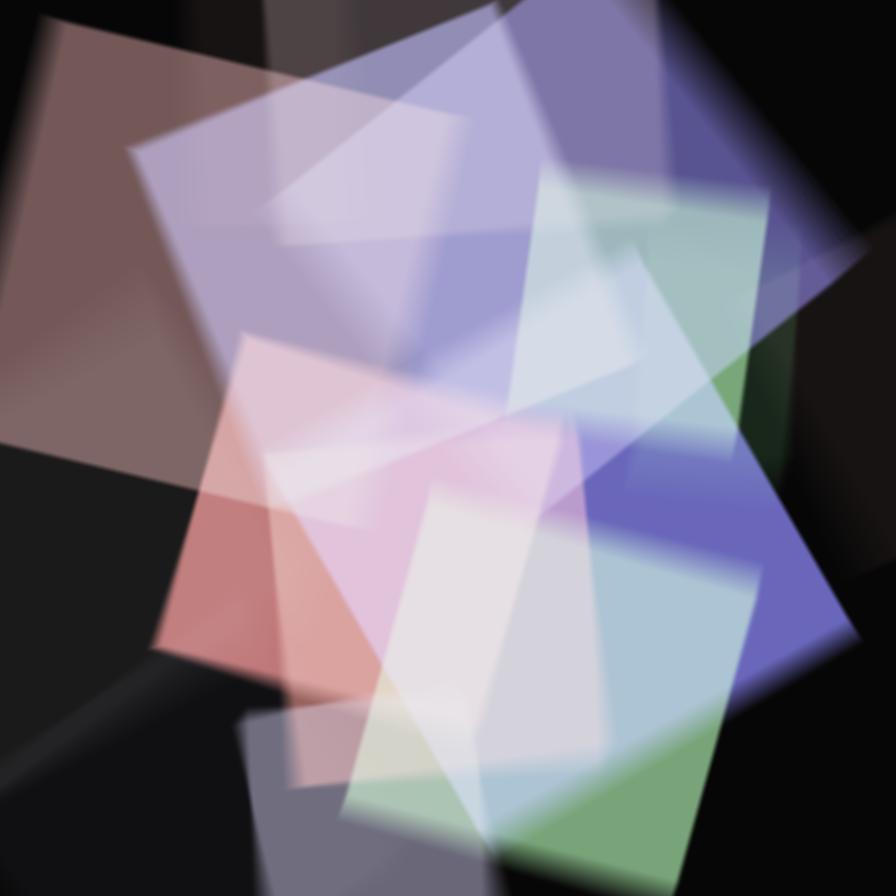
This background is drawn by a WebGL 2 fragment shader. Its source:

```glsl
#version 300 es
precision highp float;
// Overlapping translucent panels of light on near-black.
// Each panel is a rotated box smeared into several drifting, turning ghosts;
// the panels are combined with a screen blend and the highlights are eased.

#define GHOSTS 9            // copies averaged per panel
#define EDGE 0.004          // softness of one ghost's edge
#define BACKDROP 0.025      // base darkness
#define HIGHLIGHT_EASE 0.08 // compression of the brightest overlaps

uniform vec2 u_resolution;
out vec4 outColor;

float boxDistance(vec2 p, vec2 halfSize) {
  vec2 d = abs(p) - halfSize;
  return length(max(d, 0.0)) + min(max(d.x, d.y), 0.0);
}

vec2 rotate(vec2 p, float degrees) {
  float a = radians(degrees), c = cos(a), s = sin(a);
  return vec2(c * p.x + s * p.y, c * p.y - s * p.x);
}

// Coverage of a box averaged along its drift and spin
float smearedBox(vec2 p, vec2 halfSize, float angle, vec2 drift, float spin) {
  float cover = 0.0;
  for (int i = 0; i < GHOSTS; i++) {
    float t = float(i) / float(GHOSTS - 1) - 0.5;
    float d = boxDistance(rotate(p - drift * t, angle + spin * t), halfSize);
    cover += 1.0 - smoothstep(-EDGE, EDGE, d);
  }
  return cover / float(GHOSTS);
}

// Screen one panel of light over the current colour
void addPanel(inout vec3 color, vec2 p, vec2 halfSize, float angle,
              vec2 drift, float spin, vec3 light) {
  float cover = smearedBox(p, halfSize, angle, drift, spin);
  color = 1.0 - (1.0 - color) * (1.0 - light * cover);
}

void main() {
  vec2 p = (gl_FragCoord.xy - 0.5 * u_resolution)
         / min(u_resolution.x, u_resolution.y) + 0.5;
  vec3 color = vec3(BACKDROP);

  // Faint panels in the dark margins
  addPanel(color, p - vec2(-0.03, 0.32), vec2(0.35, 0.19), 32.0, vec2(0.03, 0.05), 8.0, vec3(0.08));
  addPanel(color, p - vec2(0.20, 0.08), vec2(0.20, 0.17), 35.0, vec2(0.04, 0.03), 8.0, vec3(0.04, 0.04, 0.05));
  addPanel(color, p - vec2(1.03, 0.583), vec2(0.15, 0.17), 27.0, vec2(0.04, 0.03), 6.0, vec3(0.07, 0.05, 0.05));
  addPanel(color, p - vec2(0.30, 0.95), vec2(0.09, 0.20), 2.0, vec2(0.03, 0.0), 4.0, vec3(0.07, 0.05, 0.05));
  addPanel(color, p - vec2(0.80, 0.596), vec2(0.085, 0.13), -4.0, vec2(0.01, 0.05), 5.0, vec3(0.07, 0.13, 0.08));

  // Brown and grey
  addPanel(color, p - vec2(0.231, 0.694), vec2(0.234, 0.237), -13.5, vec2(0.035, -0.008), 1.0, vec3(0.44, 0.33, 0.33));
  addPanel(color, p - vec2(0.518, 0.935), vec2(0.219, 0.195), 4.0, vec2(0.01, 0.01), 3.0, vec3(0.23, 0.20, 0.21));
  addPanel(color, p - vec2(0.414, 0.073), vec2(0.128, 0.147), 8.0, vec2(0.01, 0.01), 12.0, vec3(0.40, 0.39, 0.46));

  // Lavender, violet and indigo
  addPanel(color, p - vec2(0.430, 0.715), vec2(0.219, 0.216), 22.0, vec2(0.02, 0.004), 2.0, vec3(0.43, 0.43, 0.63));
  addPanel(color, p - vec2(0.628, 0.740), vec2(0.230, 0.231), 38.5, vec2(0.042, 0.034), 1.0, vec3(0.33, 0.31, 0.56));
  addPanel(color, p - vec2(0.626, 0.389), vec2(0.238, 0.245), 30.0, vec2(0.015, -0.030), 1.0, vec3(0.40, 0.39, 0.74));

  // Red and salmon
  addPanel(color, p - vec2(0.401, 0.401), vec2(0.186, 0.182), -16.0, vec2(0.006, 0.020), 4.0, vec3(0.75, 0.44, 0.44));
  addPanel(color, p - vec2(0.487, 0.324), vec2(0.176, 0.187), 5.5, vec2(0.006, 0.018), 5.0, vec3(0.57, 0.35, 0.33));

  // Green
  addPanel(color, p - vec2(0.712, 0.655), vec2(0.129, 0.136), -8.0, vec2(0.006, 0.034), 1.5, vec3(0.42, 0.60, 0.42));
  addPanel(color, p - vec2(0.616, 0.225), vec2(0.191, 0.184), -15.5, vec2(0.008, 0.032), 1.5, vec3(0.46, 0.64, 0.46));

  color -= HIGHLIGHT_EASE * pow(color, vec3(6.0));
  outColor = vec4(color, 1.0);
}
```
